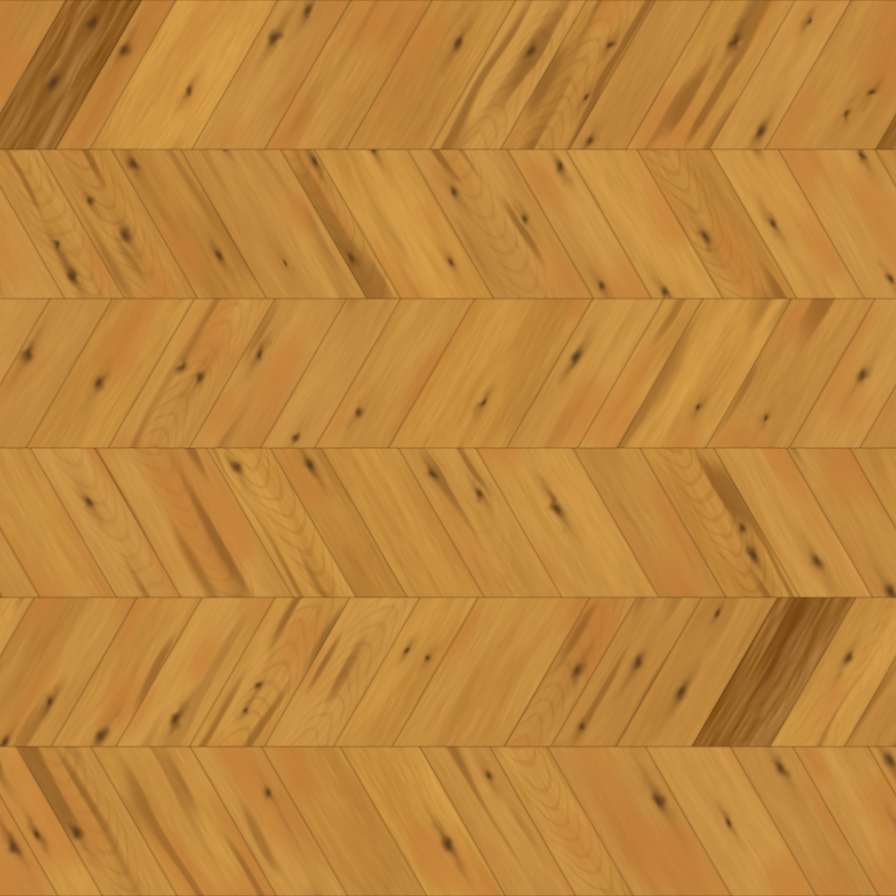
Give the GLSL for this texture, as a WebGL 2 fragment shader.

```glsl
#version 300 es
precision highp float;
// Oak chevron parquet: six rows of slanted planks, folded at every row seam.
// Each row is sheared to upright strips of uneven width; every strip then gets
// its own tone, stretched-noise grain, arched rings, dark streaks and knots.
uniform vec2 u_resolution;
out vec4 fragColor;

const float ROWS = 6.0;
const float PLANKS = 12.0;

float hash(vec2 p) {
  vec3 q = fract(p.xyx * 0.1031);
  q += dot(q, q.yzx + 33.33);
  return fract((q.x + q.y) * q.z);
}

float noise(vec2 p) {
  vec2 i = floor(p), f = fract(p);
  f = f * f * (3.0 - 2.0 * f);
  return mix(mix(hash(i), hash(i + vec2(1, 0)), f.x),
             mix(hash(i + vec2(0, 1)), hash(i + vec2(1, 1)), f.x), f.y);
}

// Random joint position inside a cell; wraps around so the floor tiles
float joint(float cell, float row) {
  return cell + 0.2 + 0.6 * hash(vec2(mod(cell, PLANKS) + 3.7, row * 7.0 + 1.3));
}

// g.x runs across the plank, g.y along it, both in canvas units
vec3 wood(vec2 g, float width, vec2 id) {
  vec2 key = id * vec2(5.3, 17.9) + 2.1;
  vec2 seed = 90.0 * vec2(hash(key), hash(key + 41.0));
  float tone = hash(key + 11.0);
  float kind = hash(key + 23.0);

  // Knots with long dark tails; the grain bends around them
  float knots = 0.0, tails = 0.0;
  vec2 bent = g;
  for (float k = 0.0; k < 2.0; k++) {
    vec2 r = vec2(hash(key + 51.0 + k * 9.0), hash(key + 67.0 + k * 9.0));
    float size = mix(0.35, 1.0, hash(key + 83.0 + k));
    float present = step(0.48, hash(key + 97.0 + k * 5.0));
    vec2 d = g - vec2(width * mix(0.15, 0.85, r.x), mix(0.02, 0.2, r.y));
    d.x += 0.004 * (noise(g * 130.0 + seed) - 0.5);
    vec2 e = d / (size * vec2(0.0055, 0.0095));
    knots += present * exp(-dot(e, e));
    tails += present * exp(-pow(d.x / 0.005, 2.0) - pow(d.y / (0.045 * size), 2.0));
    bent.x -= present * 0.55 * d.x * exp(-0.12 * dot(e, e));
  }

  // Grain at three scales
  bent.x += 0.008 * (noise(g * vec2(22, 13) + seed) - 0.5);
  float broad = noise(bent * vec2(38, 8) + seed) - 0.5;
  float mid = noise(bent * vec2(110, 10) + seed.yx) - 0.5;
  float fine = noise(bent * vec2(330, 28) + seed) - 0.5;
  float pores = noise(bent * vec2(480, 75) + seed.yx) - 0.5;

  // Arched growth rings on some planks
  float off = bent.x - width * mix(0.3, 0.7, tone);
  float phase = bent.y * 270.0 + off * off * 22000.0 + 5.0 * noise(g * vec2(60, 25) + seed);
  float rings = smoothstep(0.3, 1.0, sin(phase)) * smoothstep(0.55, 0.8, kind)
              * smoothstep(0.035, 0.01, abs(off));

  // Heartwood strip inside the plank, slightly different in tone
  float strip = smoothstep(-0.002, 0.002, g.x - width * mix(0.3, 0.8, kind)) - 0.5;

  float light = 0.56 + 0.5 * (tone - 0.5) + 0.45 * broad + 0.3 * mid + 0.28 * fine
              + 0.2 * pores + 0.22 * strip * (hash(key + 31.0) - 0.4) - 0.3 * rings;
  vec3 col = mix(vec3(0.69, 0.465, 0.185), vec3(0.83, 0.61, 0.28), light);
  col = mix(col, vec3(0.76, 0.55, 0.29), 0.4 * hash(key + 71.0));
  col = mix(col, vec3(0.76, 0.48, 0.21), 0.55 * smoothstep(0.55, 0.9, noise(g * vec2(28, 12) + seed.yx)));

  // Mineral streaks, rare dark planks, then the knots
  float streak = smoothstep(0.66, 0.95, noise(bent * vec2(85, 8) + seed + 13.0));
  col = mix(col, vec3(0.5, 0.32, 0.13), 0.6 * streak * smoothstep(0.1, 0.7, kind));
  float heart = step(0.955, hash(key + 19.0));
  col = mix(col, vec3(0.5, 0.31, 0.11) + 0.16 * (mid + fine), 0.65 * heart);
  col = mix(col, vec3(0.47, 0.3, 0.12), min(0.5 * tails * (0.7 + mid + fine), 0.6));
  return mix(col, vec3(0.29, 0.19, 0.09), min(0.75 * knots, 0.8));
}

vec3 parquet(vec2 p) {
  float row = floor(p.y * ROWS);
  float t = fract(p.y * ROWS);

  // Odd rows lean right, even rows lean left, meeting at the seams
  float h = mod(row, 2.0) > 0.5 ? t : 1.0 - t;
  float u = (p.x - 0.0962 * h) * PLANKS;
  float cell = floor(u);
  float id = cell + step(joint(cell, row), u);
  float left = joint(id - 1.0, row), right = joint(id, row);

  // Rotate into plank axes, thirty degrees off vertical
  float x = (u - left) / PLANKS;
  vec2 g = vec2(0.866 * x, 0.5 * x + 0.1925 * h);
  vec3 col = wood(g, 0.866 * (right - left) / PLANKS, vec2(mod(id, PLANKS), row));

  // Faint joints between planks and along the row seams
  float side = 0.866 * min(u - left, right - u) / PLANKS;
  float seam = min(t, 1.0 - t) / ROWS;
  col *= 1.0 - 0.16 * smoothstep(0.0022, 0.0, side);
  return col * (1.0 - 0.15 * smoothstep(0.002, 0.0, seam));
}

void main() {
  // Four samples per pixel smooth the plank edges
  vec3 sum = vec3(0);
  for (int i = 0; i < 4; i++) {
    vec2 jitter = vec2(i % 2, i / 2) * 0.5 - 0.25;
    sum += parquet((gl_FragCoord.xy + jitter) / u_resolution);
  }
  fragColor = vec4(sum / 4.0, 1.0);
}
```
